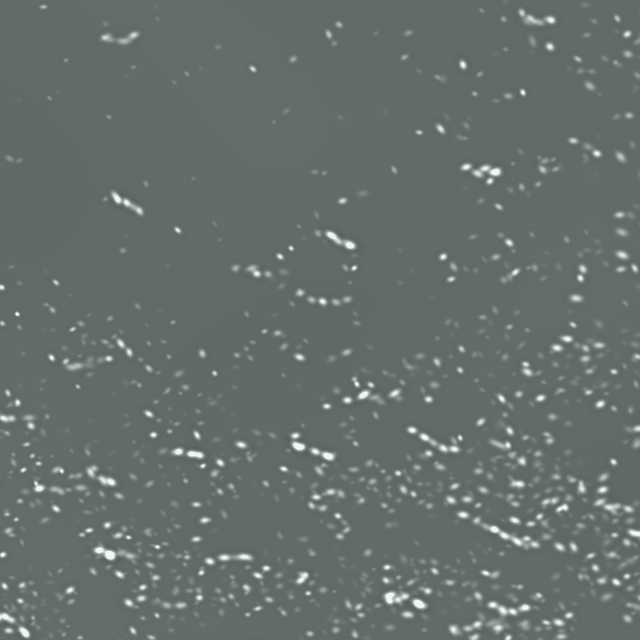
This texture is drawn by a WebGL 2 fragment shader. Its source:

```glsl
#version 300 es
precision highp float;

#define GLINT_GRID 42.0
#define SPECK_GRID 50.0
#define CHAIN_GRID 9.0
#define CHAIN_BEADS 5
#define GLINT_SIZE 0.0049
#define GLINT_TILT -0.25
#define HALO_DEPTH 0.16
#define WATER_COLOR vec3(0.387, 0.42, 0.417)
#define GLINT_COLOR vec3(0.94, 0.97, 0.95)

uniform vec2 u_resolution;
out vec4 fragColor;

vec3 hash3(vec2 cell, float seed) {
    vec3 q = fract(vec3(cell.xyx + seed * 7.13) * vec3(0.1031, 0.1030, 0.0973));
    q += dot(q, q.yxz + 33.33);
    return fract((q.xxy + q.yzz) * q.zyx);
}

// Layered sines that gather the glints into slanted clusters
float clusters(vec2 p) {
    float a = sin(p.x * 11.0 + p.y * 29.0 + 2.0 * sin(p.x * 7.0 - p.y * 5.0));
    float b = sin(p.x * 23.0 - p.y * 17.0 + 1.7 * sin(p.y * 19.0 + 1.0));
    return max(0.15, 1.0 + 0.55 * a + 0.45 * b);
}

// Chance of a glint: calm at the top, busy at the bottom and to the right
float density(vec2 p) {
    float nearWater = 1.0 - smoothstep(0.12, 0.72, p.y);
    float rightSide = smoothstep(0.55, 0.95, p.x);
    return (0.05 + 0.46 * nearWater + 0.15 * rightSide) * clusters(p);
}

// Flat-topped elongated spot with a dark rim
float spot(vec2 d, float angle, vec2 radius) {
    float c = cos(angle), s = sin(angle);
    vec2 q = vec2(c * d.x + s * d.y, c * d.y - s * d.x) / radius;
    float r2 = dot(q, q);
    return (1.0 + HALO_DEPTH) * exp(-r2 * mix(0.8, 1.0, min(r2, 1.0))) - HALO_DEPTH * exp(-0.35 * r2);
}

// Single glints, one per jittered cell
float singleGlints(vec2 p, float grid, float size, float seed) {
    float light = 0.0;
    vec2 home = floor(p * grid);
    for (int j = -1; j <= 1; j++)
    for (int i = -1; i <= 1; i++) {
        vec2 cell = home + vec2(i, j);
        vec3 place = hash3(cell, seed);
        vec3 shape = hash3(cell, seed + 4.0);
        vec2 center = (cell + 0.05 + 0.9 * place.xy) / grid;
        if (place.z > density(center)) continue;
        float radius = size * mix(0.75, 1.15, shape.x) * mix(0.88, 1.14, center.x);
        float angle = GLINT_TILT + 1.9 * (shape.y - 0.5);
        float power = 0.18 + 0.95 * pow(shape.z, 1.6);
        light += power * spot(p - center, angle, radius * vec2(1.05 + 0.5 * place.x, 0.88));
    }
    return light;
}

// Short broken rows of merging glints along a wave crest
float glintChains(vec2 p) {
    float light = 0.0;
    vec2 home = floor(p * CHAIN_GRID);
    for (int j = -1; j <= 1; j++)
    for (int i = -1; i <= 1; i++) {
        vec2 cell = home + vec2(i, j);
        vec3 place = hash3(cell, 11.0);
        vec3 shape = hash3(cell, 17.0);
        vec2 center = (cell + 0.1 + 0.8 * place.xy) / CHAIN_GRID;
        if (place.z > 1.2 * density(center)) continue;
        float angle = GLINT_TILT + 0.7 * (shape.x - 0.5);
        vec2 along = vec2(cos(angle), sin(angle));
        float spacing = mix(0.011, 0.02, shape.y);
        for (int k = 0; k < CHAIN_BEADS; k++) {
            vec3 bead = hash3(cell, 23.0 + float(k));
            float offset = (float(k) - 0.5 * float(CHAIN_BEADS - 1)) * spacing;
            vec2 at = center + along * offset + 0.013 * (bead.xy - 0.5);
            float power = (0.25 + 1.3 * bead.z) * mix(0.6, 1.2, shape.z);
            vec2 radius = GLINT_SIZE * vec2(1.2 + 0.7 * bead.x, 1.0);
            light += power * spot(p - at, angle + bead.y - 0.5, radius);
        }
    }
    return light;
}

void main() {
    vec2 p = gl_FragCoord.xy / u_resolution.y;

    // Nearly flat water with a slight mottling
    float mottle = sin(p.x * 9.0 + 2.0 * sin(p.y * 6.0)) + sin(p.y * 7.0 + p.x * 4.0);
    vec3 water = WATER_COLOR + 0.003 * mottle;

    // Bright glints over small dim specks
    float light = singleGlints(p, GLINT_GRID, GLINT_SIZE, 1.0) + glintChains(p);
    light += 0.3 * singleGlints(p, SPECK_GRID, 0.8 * GLINT_SIZE, 41.0);
    fragColor = vec4(mix(water, GLINT_COLOR, clamp(light, -0.2, 1.0)), 1.0);
}
```
